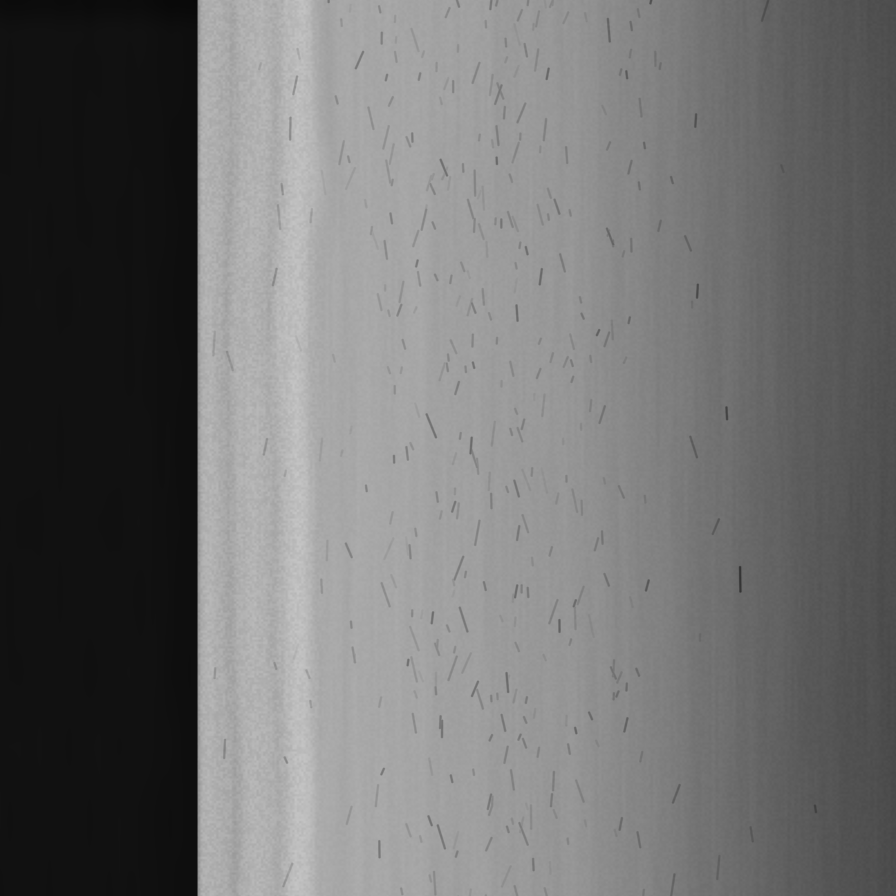
This texture is drawn by a WebGL 2 fragment shader. Its source:

```glsl
#version 300 es
precision highp float;
// A brushed grey metal cylinder beside a black void, lit from the left.
// A piecewise tone curve shades it across; layered sines and stretched noise
// give the brushing, and jittered cells scatter short slanted scratches.
uniform vec2 u_resolution;
out vec4 outColor;

const float EDGE_X = 0.2205;   // left silhouette of the cylinder
const float BAND_X = 0.352;    // right end of the bright band

float hash(vec2 p) {
  vec3 q = fract(vec3(p.xyx) * 0.1031);
  q += dot(q, q.yzx + 33.33);
  return fract((q.x + q.y) * q.z);
}

float noise(vec2 p) {
  vec2 i = floor(p), f = fract(p);
  f = f * f * (3.0 - 2.0 * f);
  return mix(mix(hash(i), hash(i + vec2(1, 0)), f.x),
             mix(hash(i + vec2(0, 1)), hash(i + vec2(1, 1)), f.x), f.y);
}

float bump(float x, float center, float width) {
  float d = (x - center) / width;
  return exp(-d * d);
}

float linearStep(float a, float b, float x) {
  return clamp((x - a) / (b - a), 0.0, 1.0);
}

float segmentDistance(vec2 p, vec2 halfAxis) {
  float t = clamp(dot(p, halfAxis) / dot(halfAxis, halfAxis), -1.0, 1.0);
  return length(p - halfAxis * t);
}

// Broad falloff of light towards the right
float bodyTone(float x) {
  float tone = 0.66;
  tone -= 0.015 * linearStep(0.36, 0.48, x);
  tone -= 0.065 * linearStep(0.46, 0.65, x);
  tone -= 0.105 * linearStep(0.64, 0.77, x);
  tone -= 0.100 * linearStep(0.76, 0.88, x);
  tone -= 0.075 * linearStep(0.87, 1.0, x);
  return tone;
}

// Bright left band with soft vertical streaks and a wavering right end
float bandTone(vec2 p) {
  float sway = 0.004 * sin(p.y * 7.0 + 0.6) + 0.002 * sin(p.y * 17.0);
  float bulge = 0.010 * bump(p.y, 0.80, 0.045);
  float end = BAND_X + 0.4 * sway + bulge;
  float mask = 1.0 - smoothstep(end - 0.012, end + 0.008, p.x);
  float tone = 0.015 + 0.065 * bump(p.x, 0.332 + sway, 0.020);
  tone += 0.022 * bump(p.x, 0.280 + sway, 0.018);
  tone -= 0.045 * bump(p.x, 0.258 + sway, 0.007) * (1.0 - 0.6 * p.y);
  tone -= 0.025 * bump(p.x, 0.306 + sway, 0.007);
  tone += 0.020 * bump(p.x, 0.233, 0.008);
  float shade = 0.020 * bump(p.x, end + 0.013, 0.010) * smoothstep(0.6, 0.95, p.y);
  return tone * mask - shade;
}

// Scattered slanted scratches: one candidate per jittered cell
float scratches(vec2 p, vec2 cells, float seed, float density, float pixel) {
  float mark = 0.0;
  vec2 home = floor(p * cells);
  for (int j = -1; j <= 1; j++) {
    for (int i = -1; i <= 1; i++) {
      vec2 id = home + vec2(i, j);
      vec2 key = id + seed;
      vec2 jitter = vec2(hash(key + 3.1), hash(key + 7.7));
      vec2 center = (id + jitter) / cells;
      float zone = bump(center.x, 0.54, 0.17);
      float present = step(hash(key + 13.3), density * zone);
      float halfLength = mix(0.003, 0.014, pow(hash(key + 19.9), 2.0));
      float slant = (hash(key + 23.7) - 0.5) * 0.85;
      float d = segmentDistance(p - center, halfLength * vec2(sin(slant), cos(slant)));
      float line = 1.0 - smoothstep(0.0003, 0.0011 + pixel, d);
      mark = max(mark, line * present * mix(0.25, 1.0, hash(key + 29.3)));
    }
  }
  return mark;
}

float brushing(vec2 p) {
  float fine = noise(p * vec2(260.0, 9.0)) - 0.5;
  float broad = noise(p * vec2(70.0, 3.0) + 40.0) - 0.5;
  float waves = sin(p.x * 190.0 + sin(p.y * 5.0)) * sin(p.x * 83.0);
  return 0.016 * fine + 0.014 * broad + 0.003 * waves;
}

void main() {
  vec2 p = gl_FragCoord.xy / u_resolution;
  float pixel = 1.0 / min(u_resolution.x, u_resolution.y);

  // Metal surface
  float metal = bodyTone(p.x) + bandTone(p) + brushing(p);
  metal -= 0.012 * smoothstep(0.7, 1.0, p.x) * sin(p.y * 6.0 + 0.5);
  float inBand = 1.0 - smoothstep(0.33, 0.37, p.x);
  metal += (noise(p * 400.0) - 0.5) * mix(0.020, 0.055, inBand);

  // Two sizes of scratches
  float marks = scratches(p, vec2(36.0, 26.0), 11.0, 0.50, pixel);
  marks = max(marks, 0.6 * scratches(p, vec2(54.0, 38.0), 57.0, 0.40, pixel));
  metal -= 0.20 * marks;

  // Black void, slightly darker at its top and beside the edge
  float dark = 0.066 - 0.022 * smoothstep(0.96, 1.0, p.y);
  dark -= 0.012 * smoothstep(0.15, 0.22, p.x);
  dark += 0.006 * (noise(p * vec2(90.0, 12.0)) - 0.5);

  // Silhouette with a thin shaded rim
  metal -= 0.10 * bump(p.x, EDGE_X, 0.003);
  float cover = smoothstep(EDGE_X - pixel, EDGE_X + pixel, p.x);
  outColor = vec4(vec3(mix(dark, metal, cover)), 1.0);
}
```
